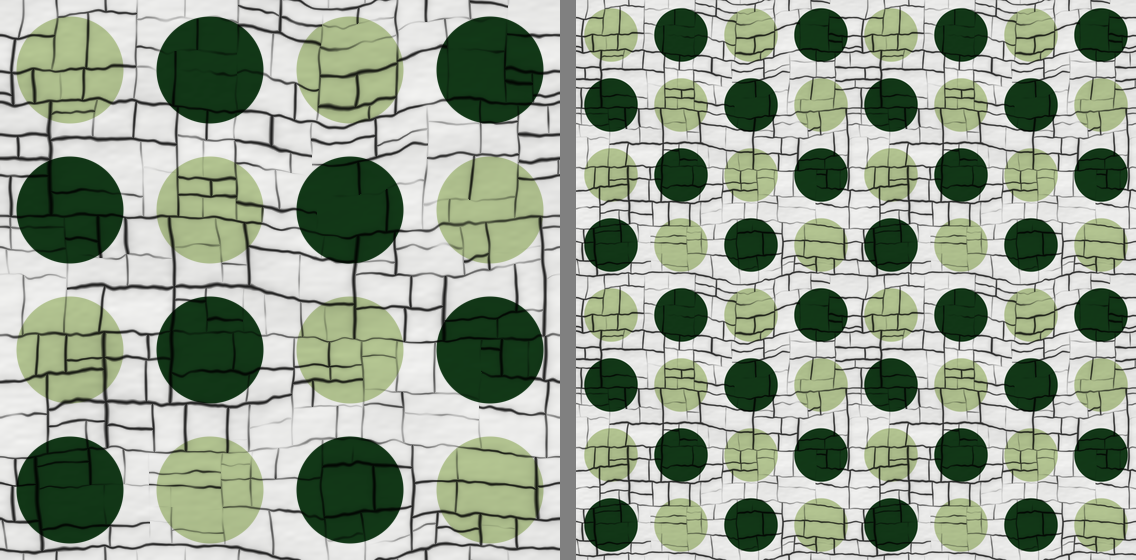
Left: one tile. Right: repeated 2 by 2.
A Shadertoy shader for this pattern:

```glsl
// Two-tone green polka dots in a checkerboard order on cracked white paint, tiling
#define DOTS 4.0
#define DOT_RADIUS 0.382
#define PLATES vec2(3.0, 5.0)
#define SPLITS 4
#define CRACK_WIDTH 0.0019
#define CRACK_DEPTH 0.86
#define RELIEF 0.16
#define WHITE vec3(0.915, 0.915, 0.91)
#define LIGHT_GREEN vec3(0.685, 0.75, 0.555)
#define DARK_GREEN vec3(0.07, 0.215, 0.09)

float hash(vec2 p) {
    vec3 q = fract(p.xyx * vec3(0.1031, 0.1030, 0.0973));
    q += dot(q, q.yzx + 33.33);
    return fract((q.x + q.y) * q.z);
}

// Value noise on the unit square that wraps after a whole number of cells
float noise(vec2 uv, vec2 period, float shift) {
    vec2 p = uv * period, i = floor(p), f = p - i;
    f = f * f * (3.0 - 2.0 * f);
    vec2 a = mod(i, period), b = mod(i + 1.0, period);
    return mix(mix(hash(a + shift), hash(vec2(b.x, a.y) + shift), f.x),
               mix(hash(vec2(a.x, b.y) + shift), hash(b + shift), f.x), f.y);
}

// Bends straight fractures: gentle sway plus finer jagged steps
vec2 warp(vec2 uv) {
    float swayX = noise(uv, vec2(5.0, 8.0), 11.0) - 0.5;
    float swayY = noise(uv, vec2(5.0, 4.0), 23.0) - 0.5;
    float jagX = noise(uv, vec2(14.0, 30.0), 37.0) - 0.5;
    float jagY = noise(uv, vec2(34.0, 18.0), 41.0) - 0.5;
    float fineY = noise(uv, vec2(80.0, 40.0), 47.0) - 0.5;
    return uv + vec2(0.018 * swayX + 0.005 * jagX,
                     0.055 * swayY + 0.011 * jagY + 0.004 * fineY);
}

// Dark core with a faint halo; thickness and strength drift along the line
float crack(float dist, float seed, float wear, float pixel) {
    float width = CRACK_WIDTH * (0.4 + 1.1 * seed * seed) * (0.45 + wear);
    float strength = smoothstep(0.3, 1.15, wear + seed);
    float core = 1.0 - smoothstep(0.0, 2.0 * width + pixel, dist);
    return strength * max(core, 0.2 * exp(-dist / (3.5 * width)));
}

// Staggered plates, each broken again and again into smaller rectangles
float fractures(vec2 uv, float pixel) {
    float wear = 0.65 * noise(uv, vec2(9.0), 53.0) + 0.35 * noise(uv, vec2(38.0), 59.0);
    vec2 g = warp(uv) * PLATES;
    float row = mod(floor(g.y), PLATES.y);
    g.x += PLATES.x * hash(vec2(row, 71.0));
    float column = mod(floor(g.x), PLATES.x);

    // Outer edges of the plate
    vec2 edge = mod(round(g), PLATES);
    vec2 edgeDist = abs(g - round(g)) / PLATES;
    float seedX = hash(vec2(edge.x + 13.0, row + 5.0));
    float seedY = 0.35 + 0.55 * hash(vec2(edge.y, 83.0));
    float result = max(crack(edgeDist.x, seedX, wear, pixel),
                       crack(edgeDist.y, seedY, wear, pixel));

    // Inner splits, across the longer side most of the time
    vec2 q = fract(g) / PLATES, lo = vec2(0.0), hi = 1.0 / PLATES;
    float plate = column + PLATES.x * row, node = 1.0;
    for (int i = 0; i < SPLITS; i++) {
        vec2 key = vec2(plate + 17.0, node + 3.0), size = hi - lo;
        bool upright = size.x > size.y * mix(0.9, 2.1, hash(key));
        vec2 cut = mix(lo, hi, mix(0.28, 0.72, hash(key + 29.0)));
        float seed = hash(key + 61.0) * (1.0 - 0.07 * float(i));
        float side = upright ? q.x - cut.x : q.y - cut.y;
        result = max(result, crack(abs(side), seed, wear, pixel));
        if (side > 0.0) {
            if (upright) lo.x = cut.x; else lo.y = cut.y;
        } else {
            if (upright) hi.x = cut.x; else hi.y = cut.y;
        }
        node = 2.0 * node + step(0.0, side);
    }
    return result;
}

// Height of the brushed paint, stretched sideways
float paintHeight(vec2 uv) {
    return 0.5 * noise(uv, vec2(12.0, 22.0), 91.0)
         + 0.3 * noise(uv, vec2(26.0, 50.0), 97.0)
         + 0.2 * noise(uv, vec2(60.0, 110.0), 101.0);
}

void mainImage(out vec4 fragColor, in vec2 fragCoord) {
    vec2 uv = fragCoord / iResolution.xy;
    float pixel = 1.0 / iResolution.y;

    // Dots, dark and light in alternation
    vec2 cell = floor(uv * DOTS);
    float dist = length(fract(uv * DOTS) - 0.5) - DOT_RADIUS;
    float edge = 0.75 * DOTS * pixel;
    float dot_ = 1.0 - smoothstep(-edge, edge, dist);
    vec3 green = mix(DARK_GREEN, LIGHT_GREEN, mod(cell.x + cell.y, 2.0));
    vec3 color = mix(WHITE, green, dot_);

    // Raking light over the paint, then the cracks
    float slope = paintHeight(uv + vec2(-0.003, 0.005)) - paintHeight(uv);
    float shade = 1.0 - RELIEF * slope - 0.05 * (noise(uv, vec2(7.0, 11.0), 107.0) - 0.5);
    color *= shade * (1.0 - CRACK_DEPTH * fractures(uv, pixel));
    fragColor = vec4(clamp(color, 0.0, 1.0), 1.0);
}
```
